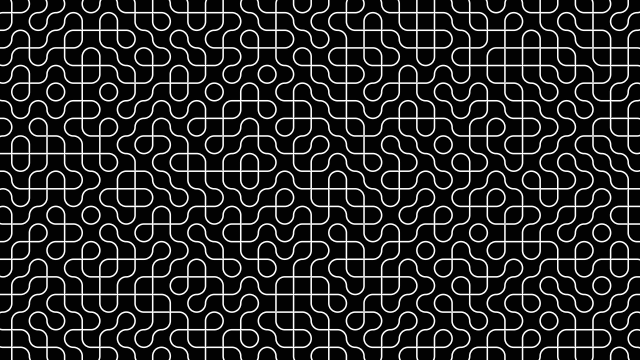
Write a Shadertoy shader that draws this pattern.

```glsl
// Truchet maze of thin white lines on black: every square tile holds either
// two quarter arcs, the mirrored pair, or a straight crossing, chosen by hash.
// Paths meet at the edge midpoints, so the tiles join into loops and trails.

float hashCell(vec2 cell) {
    uvec2 k = uvec2(ivec2(cell) + 512);
    uint h = k.x * 374761393u + k.y * 668265263u;
    h = (h ^ (h >> 13)) * 1274126177u;
    h = (h ^ (h >> 15)) * 2246822519u;
    h ^= h >> 16;
    return float(h & 65535u) / 65536.0;
}

// Distance to two half-tile-radius arcs around opposite corners
float arcPair(vec2 p) {
    return abs(min(length(p - 0.5), length(p + 0.5)) - 0.5);
}

// Distance to a horizontal and a vertical line through the tile centre
float crossing(vec2 p) {
    return min(abs(p.x), abs(p.y));
}

float tileDistance(vec2 p, float choice) {
    if (choice < 1.0 / 3.0) return crossing(p);
    if (choice < 2.0 / 3.0) p.x = -p.x;
    return arcPair(p);
}

void mainImage(out vec4 fragColor, in vec2 fragCoord) {
    // Tiles counted from the canvas centre, which is a tile corner
    float tilesPerHeight = 20.44;
    vec2 grid = (fragCoord - 0.5 * iResolution.xy) / iResolution.y * tilesPerHeight;
    vec2 cell = floor(grid);
    vec2 local = grid - cell - 0.5;

    // Stroke with a one-pixel soft edge
    float pixel = tilesPerHeight / iResolution.y;
    float d = tileDistance(local, hashCell(cell));
    float stroke = clamp(0.5 + (0.0435 - d) / pixel, 0.0, 1.0);

    fragColor = vec4(mix(vec3(0.008), vec3(1.0), stroke), 1.0);
}
```
